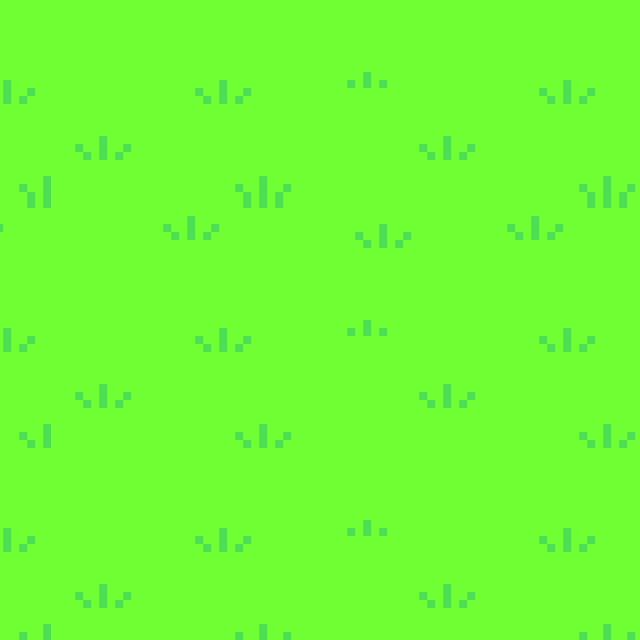
This texture is drawn by a WebGL 1 fragment shader. Its source:

```glsl
precision highp float;

uniform vec2 u_resolution;

#define CELLS 80.0
#define GRID_SHIFT 0.4
#define GROUND vec3(0.44, 1.0, 0.20)
#define GRASS vec3(0.30, 0.87, 0.33)
#define LEFT_SEAM 6.0
#define RIGHT_SEAM 52.0
#define LEFT_STEP 27.0
#define RIGHT_STEP 43.0
#define UPPER_BAND 31.0
#define MIDDLE_BAND 25.0

// Box-filtered coverage of the rectangle lo..hi; footprint is one screen pixel in cells
float rect(vec2 p, vec2 lo, vec2 hi, vec2 footprint) {
  vec2 c = clamp((p - lo) / footprint + 0.5, 0.0, 1.0)
         - clamp((p - hi) / footprint + 0.5, 0.0, 1.0);
  return c.x * c.y;
}

// Mirrored tuft: upright stem, inner blades at its foot, outer tips at the given reach
float tuft(vec2 p, vec2 stemTop, float height, float reach, vec2 footprint) {
  vec2 q = p - stemTop;
  q.x = abs(q.x - 0.5);
  float stem = rect(q, vec2(-0.5, 0.0), vec2(0.5, height), footprint);
  float inner = rect(q, vec2(1.5, 2.0), vec2(2.5, height), footprint);
  float outer = rect(q, vec2(reach - 0.5, 1.0), vec2(reach + 0.5, 2.0), footprint);
  return min(stem + inner + outer, 1.0);
}

// Wraps the field into one patch; uneven seams crop some of the copies
vec2 foldToPatch(vec2 p) {
  if (p.x < LEFT_SEAM) p.x += LEFT_STEP;
  else if (p.x > RIGHT_SEAM) p.x -= RIGHT_STEP;

  if (p.y > UPPER_BAND + MIDDLE_BAND) p.y -= UPPER_BAND + MIDDLE_BAND;
  else if (p.y > UPPER_BAND) p.y -= UPPER_BAND;
  return p;
}

// All tufts of one patch, in cells measured down from its top
float patchCoverage(vec2 p, vec2 footprint) {
  vec4 column = vec4(27.0, 12.0, 32.0, 23.0);
  vec4 row = vec4(10.0, 17.0, 22.0, 27.0);
  vec4 height = vec4(3.0, 3.0, 4.0, 3.0);

  float grass = 0.0;
  for (int i = 0; i < 4; i++) {
    grass = max(grass, tuft(p, vec2(column[i], row[i]), height[i], 3.0, footprint));
  }

  // Unrepeated middle column: a small sprout and a full tuft
  grass = max(grass, tuft(p, vec2(45.0, 9.0), 2.0, 2.0, footprint));
  return max(grass, tuft(p, vec2(47.0, 28.0), 3.0, 3.0, footprint));
}

void main() {
  vec2 uv = gl_FragCoord.xy / u_resolution;
  vec2 footprint = CELLS / u_resolution;
  vec2 cell = vec2(uv.x, 1.0 - uv.y) * CELLS - vec2(GRID_SHIFT, 0.0);

  float grass = patchCoverage(foldToPatch(cell), footprint);
  gl_FragColor = vec4(mix(GROUND, GRASS, grass), 1.0);
}
```
